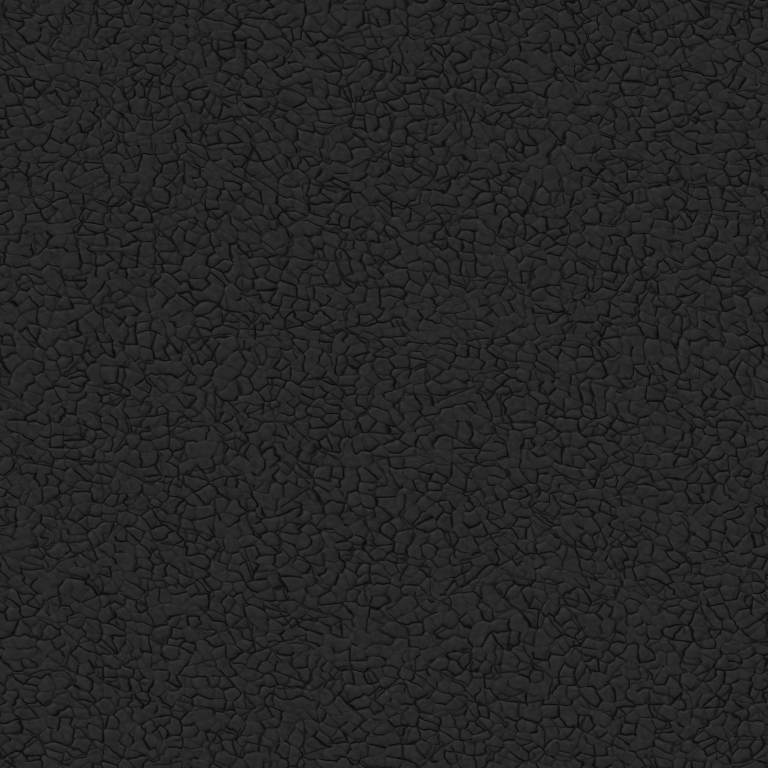
Write a WebGL 2 fragment shader that draws this texture.

```glsl
#version 300 es
precision highp float;

// Dark embossed leather: a warped cellular net of fine grooves, each with its
// own depth, lit from the upper left, crossed by a sparse net of long creases
// and finished with soft mottling and a fine grain.

#define CELLS vec2(55.0, 69.0)         // pebbles across and up the canvas
#define CREASE_SCALE 0.45              // size of the crease net against pebbles
#define GROOVE_WIDTH 0.085             // half width, in pebbles
#define RIM_WIDTH 0.13                 // distance of the rim peak, in pebbles
#define GROOVE_DEPTH 0.108             // darkening in a full groove
#define RIM_LIGHT 0.034                // strength of the lit and shaded rims
#define MOTTLE 0.046                   // tone variation inside pebbles
#define GRAIN 0.018                    // finest surface variation
#define LEATHER vec3(0.163, 0.163, 0.163)
#define LIGHT_DIR vec2(-0.5, 0.866)

out vec4 fragColor;
uniform vec2 u_resolution;

// Two random values from 0 to 1 for a lattice point
vec2 hash2(vec2 cell) {
    uvec2 q = uvec2(ivec2(cell) + 32768);
    q = q * 1664525u + 1013904223u;
    q.x += q.y * 1664525u;
    q.y += q.x * 1664525u;
    q ^= q >> 16u;
    q.x += q.y * 1664525u;
    q.y += q.x * 1664525u;
    q ^= q >> 16u;
    return vec2(q & 65535u) / 65535.0;
}

// Smooth value noise, two channels from 0 to 1
vec2 noise2(vec2 p) {
    vec2 i = floor(p), f = fract(p);
    f = f * f * (3.0 - 2.0 * f);
    vec2 low = mix(hash2(i), hash2(i + vec2(1, 0)), f.x);
    vec2 high = mix(hash2(i + vec2(0, 1)), hash2(i + vec2(1, 1)), f.x);
    return mix(low, high, f.y);
}

float fbm(vec2 p) {
    float sum = 0.0, weight = 0.5;
    for (int i = 0; i < 3; i++) {
        sum += weight * noise2(p).x;
        p = mat2(1.6, 1.2, -1.2, 1.6) * p + 17.3;
        weight *= 0.5;
    }
    return sum / 0.875;
}

// Cell net: x = groove darkness, y = signed rim light
vec2 grooveNet(vec2 p, float width, float rim, float faintest) {
    vec2 base = floor(p);
    vec2 nearId = base, toNear = vec2(8.0);
    for (int y = -1; y <= 1; y++)
    for (int x = -1; x <= 1; x++) {
        vec2 id = base + vec2(x, y);
        vec2 toSite = id + hash2(id) - p;
        if (dot(toSite, toSite) < dot(toNear, toNear)) {
            toNear = toSite;
            nearId = id;
        }
    }
    float groove = 0.0, relief = 0.0;
    for (int y = -2; y <= 2; y++)
    for (int x = -2; x <= 2; x++) {
        vec2 id = nearId + vec2(x, y);
        if (x == 0 && y == 0) continue;
        vec2 toSite = id + hash2(id) - p;
        vec2 across = normalize(toSite - toNear);
        float edge = max(dot(0.5 * (toSite + toNear), across), 0.0);
        // The shared sum of ids gives both sides of an edge the same depth
        float chance = hash2(id + nearId + 911.0).x;
        float depth = mix(faintest, 1.0, smoothstep(0.05, 0.95, chance));
        groove = max(groove, depth * exp(-edge * edge / (width * width)));
        float reach = edge / rim;
        relief += depth * dot(across, LIGHT_DIR)
                * reach * exp(0.5 - 0.5 * reach * reach);
    }
    return vec2(groove, relief);
}

void main() {
    vec2 uv = gl_FragCoord.xy / u_resolution.y;
    float pixel = CELLS.y / u_resolution.y;
    float width = max(GROOVE_WIDTH, 0.6 * pixel);

    // Broad flow bends the rows; small ripples bend single grooves
    vec2 flow = noise2(uv * 5.0 + 3.7) - 0.5;
    vec2 p = (uv + 0.025 * flow) * CELLS;
    p.y += 0.12 * p.x;
    p += 0.6 * (noise2(p * 0.45 + 41.0) - 0.5);
    p += 0.24 * (noise2(p * 2.3 + 9.0) - 0.5);

    // Pebble grooves and sparse longer creases
    vec2 pebbles = grooveNet(p, width, RIM_WIDTH, 0.12);
    vec2 creases = grooveNet(p * CREASE_SCALE + 57.0, width * CREASE_SCALE,
                             RIM_WIDTH * CREASE_SCALE, 0.0);
    float groove = max(pebbles.x, 0.7 * creases.x);
    float relief = clamp(pebbles.y + 0.5 * creases.y, -1.0, 1.2);
    relief *= relief < 0.0 ? 0.5 : 1.0;

    // Combine tone, rims and grooves
    float tone = MOTTLE * (fbm(p * 3.1 + 71.0) - 0.5);
    tone += GRAIN * (noise2(uv * 256.0).y - 0.5);
    tone += RIM_LIGHT * relief * (1.0 - 0.6 * groove);
    tone -= GROOVE_DEPTH * groove;
    fragColor = vec4(clamp(LEATHER + tone, 0.03, 0.25), 1.0);
}
```
